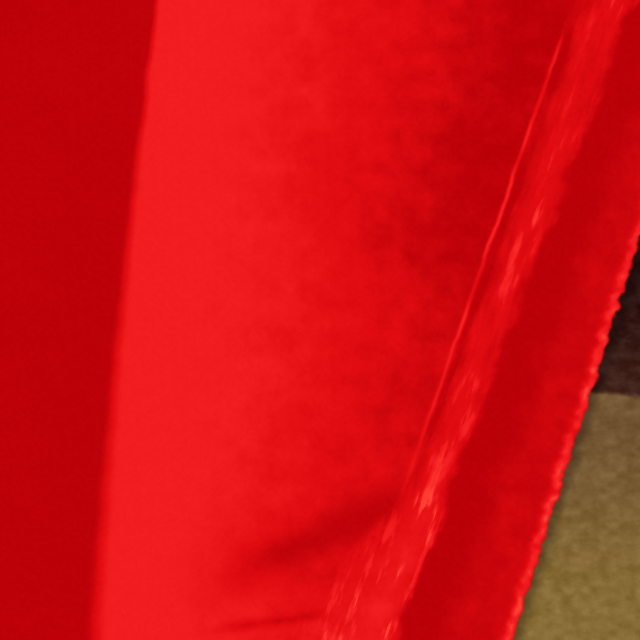
Give the GLSL for this texture, as a WebGL 2 fragment shader.

```glsl
#version 300 es
precision highp float;
// Red velvet drapery: a flat panel at left, a bright rounded fold, and a slanted
// seamed hem over a tan and dark backdrop. Slanted distances set a tone that a
// three-colour ramp turns into red; stretched value noise gives the nap.
uniform vec2 u_resolution;
out vec4 fragColor;

float hash(vec2 p) {
  return fract(sin(dot(p, vec2(127.1, 311.7))) * 43758.5453);
}

float noise(vec2 p) {
  vec2 i = floor(p), f = fract(p);
  f = f * f * (3.0 - 2.0 * f);
  return mix(mix(hash(i), hash(i + vec2(1, 0)), f.x),
             mix(hash(i + vec2(0, 1)), hash(i + vec2(1, 1)), f.x), f.y);
}

float fbm(vec2 p) {
  float sum = 0.0, gain = 0.5;
  for (int i = 0; i < 4; i++) {
    sum += gain * noise(p);
    p = mat2(1.6, 1.2, -1.2, 1.6) * p + 7.3;
    gain *= 0.5;
  }
  return sum / 0.9375;
}

float bump(float d, float width) {
  return exp(-d * d / (width * width));
}

float segmentDistance(vec2 p, vec2 a, vec2 b) {
  vec2 ab = b - a;
  return length(p - a - ab * clamp(dot(p - a, ab) / dot(ab, ab), 0.0, 1.0));
}

vec3 velvet(float tone) {
  vec3 c = mix(vec3(0.73, 0.0, 0.03), vec3(0.88, 0.045, 0.065), smoothstep(0.0, 0.55, tone));
  c = mix(c, vec3(0.95, 0.115, 0.125), smoothstep(0.45, 1.0, tone));
  return mix(c, vec3(1.0, 0.24, 0.2), smoothstep(1.0, 1.6, tone));
}

vec3 backdrop(vec2 p) {
  float grain = fbm(p * vec2(70.0, 90.0)) - 0.5;
  vec3 tan_ = mix(vec3(0.53, 0.42, 0.21), vec3(0.45, 0.33, 0.2), smoothstep(0.05, 0.37, p.y));
  vec3 dark = mix(vec3(0.25, 0.13, 0.1), vec3(0.17, 0.07, 0.06), smoothstep(0.4, 0.55, p.y));
  float horizon = 0.386 - 0.12 * (p.x - 0.95) + 0.006 * grain;
  return mix(tan_, dark, smoothstep(-0.006, 0.006, p.y - horizon)) + 0.13 * grain;
}

void main() {
  vec2 p = gl_FragCoord.xy / u_resolution;
  float pixel = 1.0 / u_resolution.y;

  // Signed horizontal distances to the four slanted edges
  float wobble = fbm(p * vec2(9.0, 26.0)) - 0.5;
  float fold = p.x - (0.15 + 0.06 * p.y + 0.037 * p.y * p.y) + 0.006 * wobble;
  float seam = p.x - (0.55 + 0.3475 * p.y) + 0.006 * wobble;
  float band = p.x - (0.61 + 0.375 * p.y) + 0.025 * wobble;
  float rag = noise(p * vec2(30.0, 75.0)) - 0.5 + 0.5 * (noise(p * 160.0) - 0.5);
  float hem = p.x - (0.8 + 0.32 * p.y) + 0.007 * rag;

  // Nap: soft mottling and fibres drawn out along the slant
  float mottle = fbm(p * 42.0) - 0.5;
  float cloud = fbm(p * 8.0 + 3.0) - 0.5;
  float fibre = fbm(vec2((p.x - 0.36 * p.y) * 75.0, p.y * 18.0));
  float fleck = smoothstep(0.5, 0.8, fibre);

  // Rounded main fold, darkening toward the seam
  float tone = mix(0.93, 0.2, smoothstep(0.06, 0.58, fold));
  tone -= 0.12 * bump(fold - 0.57, 0.1) * smoothstep(0.5, 0.9, p.y);
  tone += (0.32 * mottle + 0.28 * cloud) * smoothstep(0.0, 0.3, fold);

  // Diagonal crease sweeping in near the bottom
  float crease = p.y - 0.1 - 0.4 * (p.x - 0.35) + 0.012 * cloud;
  float reach = smoothstep(0.28, 0.46, p.x);
  tone = mix(tone, 0.08, 0.85 * bump(crease, 0.038) * reach);
  float lowCrease = p.y - 0.016 - 0.13 * (p.x - 0.33);
  tone -= 0.4 * bump(lowCrease, 0.009) * smoothstep(0.3, 0.4, p.x) * smoothstep(0.56, 0.45, p.x);

  // Seamed strip, with lit flecks along its far side
  float strip = smoothstep(-0.01, 0.012, seam);
  tone = mix(tone, 0.3 + 0.5 * (fibre - 0.5), strip * smoothstep(0.12, 0.24, p.y));
  tone += 0.75 * fleck * bump(band + 0.018, 0.026);
  tone += 0.22 * bump(band + 0.025, 0.03);

  // Crushed pile catching light under the crease
  float pile = segmentDistance(p, vec2(0.53, 0.0), vec2(0.67, 0.17));
  tone += (0.25 + 1.1 * fleck) * smoothstep(0.085, 0.015, pile);

  // Stitched ridge and its shadow
  float ridge = smoothstep(0.2, 0.35, p.y) * smoothstep(0.98, 0.9, p.y);
  tone -= 0.25 * bump(seam - 0.012, 0.009) * ridge;
  tone += (0.25 + 0.75 * noise(vec2(p.y * 24.0, 2.0))) * bump(seam, 0.0032) * ridge;

  // Hem panel: dark hollow, then a slightly lighter face and ragged lit rim
  float face = mix(0.03, 0.25, smoothstep(0.04, 0.11, band)) + 0.22 * mottle;
  tone = mix(tone, face, smoothstep(-0.004, 0.018, band));
  float rim = smoothstep(0.74, 0.6, p.y);
  tone += rim * (0.3 + 1.1 * noise(p * vec2(60.0, 95.0))) * bump(hem + 0.008, 0.008);

  // Flat left panel, its edge softening downward
  float soft = mix(0.022, 0.007, p.y);
  float flatTone = 0.1 + 0.08 * cloud + 0.03 * mottle;
  tone = mix(flatTone, tone, smoothstep(-soft, soft, fold));

  vec3 color = velvet(tone) + 0.012 * (noise(p * 230.0) - 0.5);
  vec3 behind = backdrop(p) * mix(0.72, 1.0, smoothstep(0.0, 0.025, hem));
  color = mix(color, behind, smoothstep(-0.002 - pixel, 0.002 + pixel, hem));
  fragColor = vec4(clamp(color, 0.0, 1.0), 1.0);
}
```
